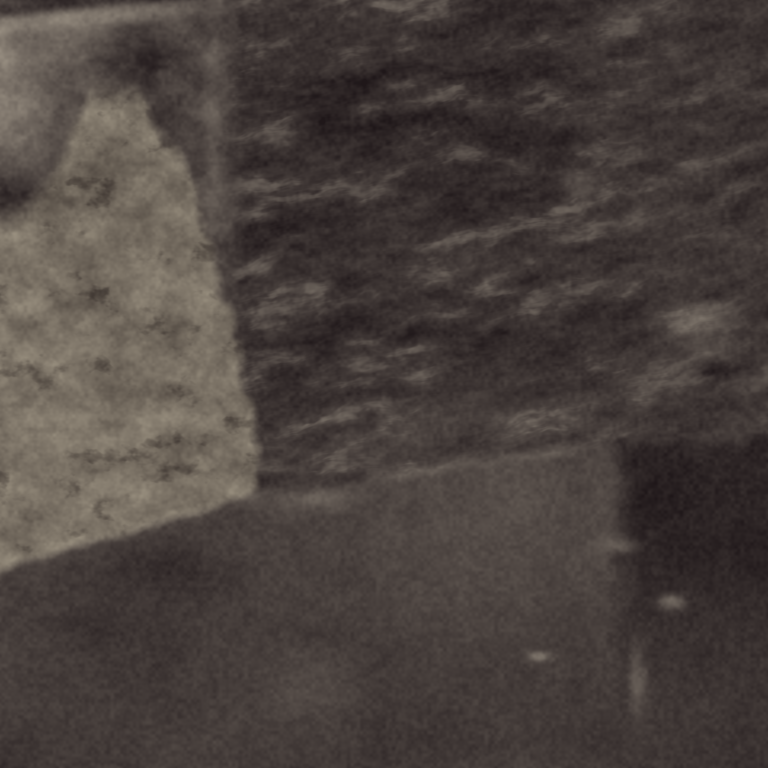
This texture is drawn by a Shadertoy shader. Its source:

```glsl
const int MARK_COUNT = 12;

// Soft marks: centre, then radii
const vec4 MARKS[MARK_COUNT] = vec4[](
    vec4(0.753, 0.757, 0.020, 0.018), vec4(0.910, 0.575, 0.045, 0.035),
    vec4(0.925, 0.517, 0.025, 0.012), vec4(0.872, 0.214, 0.016, 0.009),
    vec4(0.703, 0.143, 0.014, 0.006), vec4(0.832, 0.115, 0.011, 0.045),
    vec4(0.805, 0.290, 0.020, 0.010), vec4(0.220, 0.260, 0.080, 0.030),
    vec4(0.410, 0.352, 0.050, 0.014), vec4(0.000, 0.900, 0.030, 0.070),
    vec4(0.010, 0.740, 0.060, 0.025), vec4(0.200, 0.910, 0.030, 0.050));
const float MARK_TONES[MARK_COUNT] = float[](
    0.12, 0.13, -0.10, 0.24, 0.22, 0.16, 0.14, -0.06, 0.11, 0.16, -0.13, -0.07);

float hash(vec2 p) {
    vec3 q = fract(p.xyx * 0.1031);
    q += dot(q, q.yzx + 33.33);
    return fract((q.x + q.y) * q.z);
}

float noise(vec2 p) {
    vec2 cell = floor(p), f = fract(p);
    f = f * f * (3.0 - 2.0 * f);
    float low = mix(hash(cell), hash(cell + vec2(1, 0)), f.x);
    float high = mix(hash(cell + vec2(0, 1)), hash(cell + vec2(1, 1)), f.x);
    return mix(low, high, f.y);
}

// Layered noise centred on zero
float fbm(vec2 p) {
    float sum = 0.0, gain = 0.5;
    for (int i = 0; i < 4; i++) {
        sum += gain * (noise(p) - 0.5);
        p = mat2(0.96, 0.28, -0.28, 0.96) * p * 2.03 + 17.3;
        gain *= 0.55;
    }
    return sum;
}

float glow(vec2 p, vec2 centre, vec2 radius) {
    vec2 q = (p - centre) / radius;
    return exp(-dot(q, q));
}

float below(float value, float edge, float blur) {
    return 1.0 - smoothstep(edge - blur, edge + blur, value);
}

// Rough wall with slanted, thin ripples
float wallTone(vec2 p) {
    vec2 slanted = vec2(p.x + 0.2 * p.y, p.y - 0.2 * p.x);
    slanted.y += 0.022 * fbm(p * 13.0);
    float ripple = fbm(slanted * vec2(17.0, 46.0));
    float crest = smoothstep(0.07, 0.34, ripple);
    float tone = 0.225 + 0.20 * ripple + 0.09 * crest + 0.08 * fbm(p * 6.0);
    float calm = smoothstep(0.68, 1.0, p.x);
    tone = mix(tone, 0.255 + 0.15 * ripple, 0.65 * calm);
    return tone + 0.065 * glow(p, vec2(0.62, 0.43), vec2(0.28, 0.06));
}

// Worn corner and the narrow upright strip beside the plaster
float cornerTone(vec2 p) {
    float tone = 0.30 + 0.24 * fbm(p * vec2(22.0, 28.0));
    tone += 0.10 * below(p.x, 0.14, 0.09) * smoothstep(0.70, 0.88, p.y);
    tone += 0.08 * glow(p, vec2(0.278, 0.84), vec2(0.012, 0.20));
    float rim = 0.965 + 0.10 * p.x;
    tone += 0.13 * glow(p, vec2(p.x, rim), vec2(1.0, 0.013)) * below(p.x, 0.25, 0.03);
    return tone - 0.17 * smoothstep(rim + 0.006, rim + 0.022, p.y);
}

float plasterTone(vec2 p) {
    float mottling = fbm(p * vec2(26.0, 33.0));
    float pits = smoothstep(0.10, 0.34, fbm(p * vec2(30.0, 42.0) + 9.0));
    return 0.475 + 0.27 * mottling - 0.12 * pits + 0.07 * fbm(p * 7.0);
}

float floorTone(vec2 p) {
    float tone = 0.253 + 0.09 * fbm(p * 6.0) + 0.05 * fbm(p * 28.0);
    tone += 0.055 * glow(p, vec2(0.64, 0.32), vec2(0.23, 0.14));
    tone += 0.05 * glow(p, vec2(0.40, 0.10), vec2(0.06, 0.04));
    return tone + 0.025 * glow(p, vec2(0.79, 0.25), vec2(0.04, 0.25));
}

void mainImage(out vec4 fragColor, in vec2 fragCoord) {
    vec2 p = fragCoord / iResolution.xy;
    vec2 rough = p + 0.035 * vec2(fbm(p * 24.0), fbm(p * 24.0 + 31.0));

    // Wall, corner and plaster
    float tone = wallTone(p);
    tone = mix(tone, cornerTone(p), below(rough.x, 0.305, 0.018) * smoothstep(0.38, 0.62, p.y));
    float rise = max(rough.y - 0.36, 0.0);
    float side = below(rough.x, 0.328 - 0.52 * rise * rise, 0.010);
    float top = below(rough.y, min(0.72 + 12.0 * p.x * p.x, 0.885), 0.025);
    float plaster = side * top;
    tone = mix(tone, plasterTone(p), plaster);

    // Floor with a pale, broken lip
    float lip = min(0.258 + 0.30 * p.x, 0.31 + 0.14 * p.x) + 0.012 * fbm(p * 30.0);
    float ground = below(p.y, lip, 0.009);
    tone = mix(tone, floorTone(p), ground);
    float broken = smoothstep(0.3, 0.7, noise(p * vec2(22.0, 8.0)));
    tone += 0.07 * broken * glow(p, vec2(p.x, lip), vec2(1.0, 0.008)) * below(p.x, 0.78, 0.04);

    // Shadowed block at the right
    float block = smoothstep(0.785, 0.835, rough.x) * below(rough.y, 0.430, 0.012);
    float blockTone = mix(0.235, 0.168, smoothstep(0.10, 0.30, p.y)) + 0.06 * fbm(p * 14.0);
    tone = mix(tone, blockTone, block);

    // Scuffs, stains and fine grain
    for (int i = 0; i < MARK_COUNT; i++) {
        tone += MARK_TONES[i] * glow(mix(p, rough, 0.5), MARKS[i].xy, MARKS[i].zw);
    }
    tone += 0.045 * (noise(p * 150.0) - 0.5) + 0.035 * (noise(p * 240.0 + 5.0) - 0.5);
    tone = clamp(tone, 0.12, 0.66);

    vec3 stone = vec3(tone, 0.985 * tone - 0.028, 0.86 * tone - 0.005);
    stone.b -= 0.012 * plaster * (1.0 - ground);
    fragColor = vec4(stone, 1.0);
}
```
